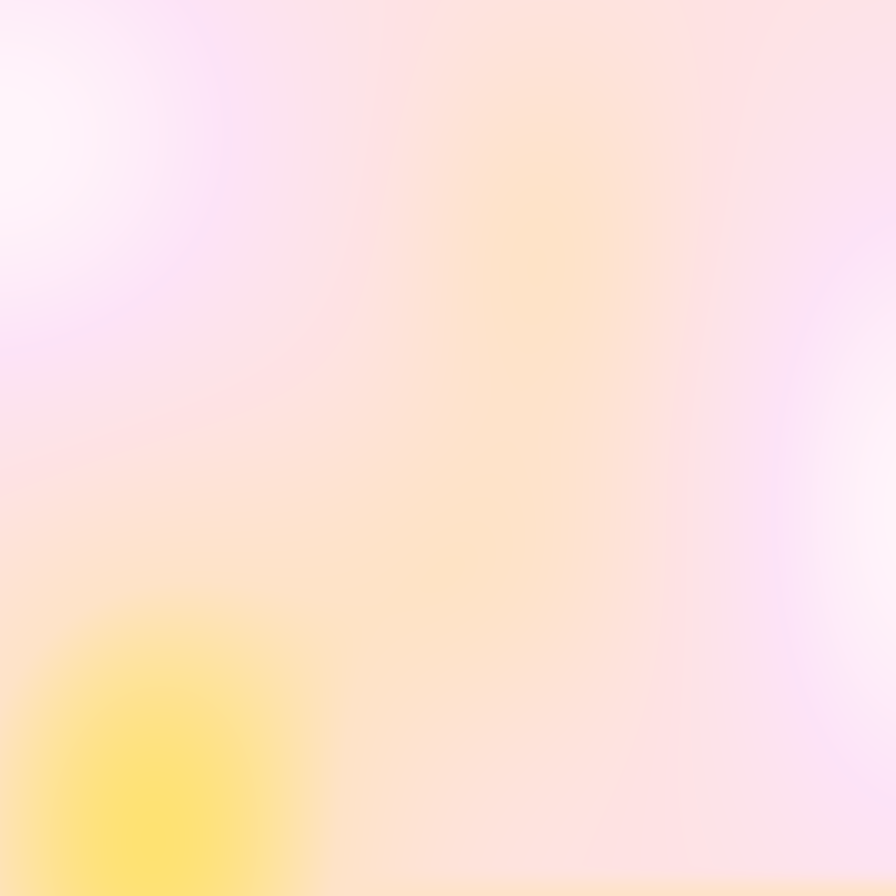
A Shadertoy shader for this background:

```glsl
const vec3 YELLOW = vec3(0.997, 0.885, 0.41);
const vec3 PEACH  = vec3(0.997, 0.892, 0.78);
const vec3 PINK   = vec3(0.995, 0.888, 0.89);
const vec3 LILAC  = vec3(0.990, 0.890, 0.97);
const vec3 WHITE  = vec3(1.000, 0.955, 0.98);

// Soft elliptical glow, 1 at its centre
float glow(vec2 p, vec2 centre, vec2 radius) {
    vec2 d = (p - centre) / radius;
    return exp(-dot(d, d));
}

// Warm to cool colour ramp, one stop per unit of tone
vec3 ramp(float tone) {
    vec3 col = mix(YELLOW, PEACH, clamp(tone, 0.0, 1.0));
    col = mix(col, PINK, clamp(tone - 1.0, 0.0, 1.0));
    col = mix(col, LILAC, clamp(tone - 2.0, 0.0, 1.0));
    return mix(col, WHITE, clamp(tone - 3.0, 0.0, 1.0));
}

// Tone of the blended light field
float toneField(vec2 p) {
    float tone = 2.0;

    // Cool lights at the left and right edges
    tone += 2.1 * glow(p, vec2(0.00, 0.84), vec2(0.30, 0.30));
    tone += 2.1 * glow(p, vec2(1.03, 0.43), vec2(0.20, 0.385));

    // Peach column leaning down to the left
    tone -= 1.0 * glow(p, vec2(0.60, 0.72), vec2(0.16, 0.24));
    tone -= 0.8 * glow(p, vec2(0.53, 0.36), vec2(0.20, 0.19));

    // Yellow light in the lower corner
    tone -= 1.9 * glow(p, vec2(0.17, 0.06), vec2(0.25, 0.38));
    return tone;
}

// Thin warm band along the bottom edge
float warmBottom(float tone, float height) {
    float band = 1.0 - smoothstep(0.0, 0.035, height);
    return mix(tone, min(tone, 1.1), band);
}

void mainImage(out vec4 fragColor, in vec2 fragCoord) {
    vec2 p = fragCoord / iResolution.xy;
    float tone = warmBottom(toneField(p), p.y);
    fragColor = vec4(ramp(tone), 1.0);
}
```
